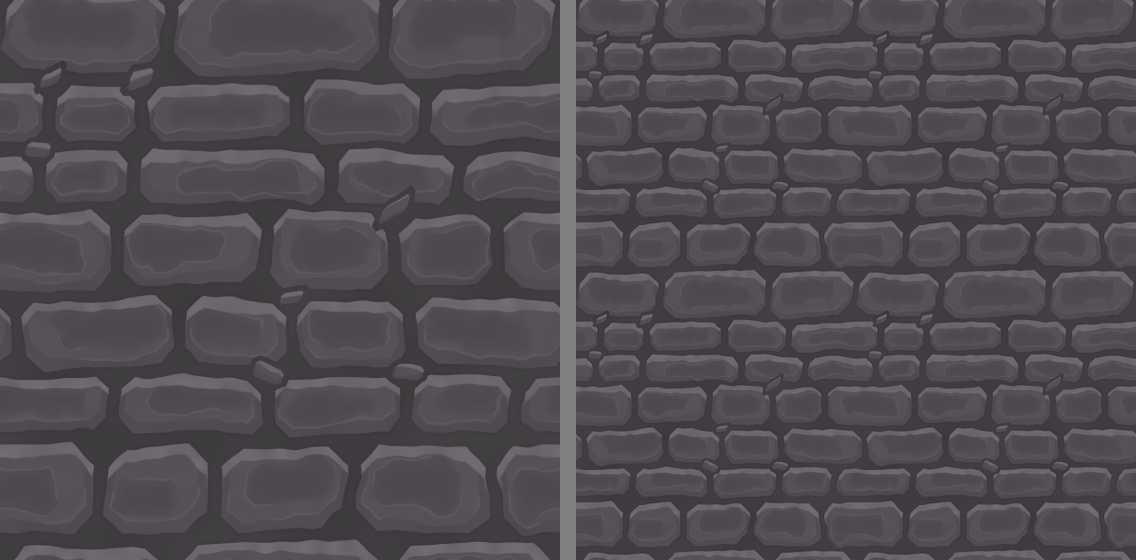
Left: one tile. Right: repeated 2 by 2.
Give the GLSL for this texture, as a Shadertoy shader.

```glsl
// Tiling wall of hand-painted grey stones in seven uneven courses, with pebbles in the joints.

const vec3 MORTAR = vec3(0.25, 0.24, 0.25);
const vec3 BODY   = vec3(0.31, 0.29, 0.31);
const vec3 FACE   = vec3(0.35, 0.33, 0.35);
const vec3 CAP    = vec3(0.44, 0.41, 0.44);
const int COURSES = 7;

// Each course: centre height, half height, stone count, sideways shift
const vec4 COURSE[COURSES] = vec4[COURSES](
    vec4(0.127, 0.079, 4.0, 0.15), vec4(0.278, 0.052, 4.0, 0.18),
    vec4(0.407, 0.058, 4.0, 0.05), vec4(0.553, 0.066, 4.0, 0.18),
    vec4(0.683, 0.044, 4.0, 0.02), vec4(0.798, 0.056, 4.0, 0.06),
    vec4(0.950, 0.080, 3.0, 0.03));

struct Stone { float dist; vec2 local; vec2 halfSize; vec2 id; };

float hash(vec2 p) {
    vec3 q = fract(p.xyx * 0.1031);
    q += dot(q, q.yzx + 33.33);
    return fract((q.x + q.y) * q.z);
}

float signedHash(vec2 p) { return 2.0 * hash(p) - 1.0; }

// Value noise that wraps after a whole number of cells
float noise(vec2 p, float cells, float seed) {
    vec2 i = floor(p * cells), f = fract(p * cells);
    f = f * f * (3.0 - 2.0 * f);
    vec2 a = mod(i, cells) + seed, b = mod(i + 1.0, cells) + seed;
    return mix(mix(hash(a), hash(vec2(b.x, a.y)), f.x),
               mix(hash(vec2(a.x, b.y)), hash(b), f.x), f.y);
}

vec2 wrapDelta(vec2 d) { return fract(d + 0.5) - 0.5; }

float inside(float d, float blur) { return 1.0 - smoothstep(-blur, blur, d); }

// Rounded box with chipped corners
float blockDistance(vec2 q, vec2 b) {
    float m = min(b.x, b.y), r = 0.35 * m;
    vec2 e = abs(q) - b + r;
    float box = length(max(e, 0.0)) + min(max(e.x, e.y), 0.0) - r;
    float chip = (abs(q.x) + abs(q.y) - b.x - b.y + 0.45 * m) * 0.707;
    return max(box, chip);
}

float jointX(vec4 course, float row, float i) {
    float jitter = 0.27 * signedHash(vec2(mod(i, course.z) + 3.0, row + 11.0));
    return course.w + (i + jitter) / course.z;
}

Stone nearer(Stone s, vec2 q, vec2 b, vec2 id) {
    float d = blockDistance(q, b);
    if (d < s.dist) return Stone(d, q, b, id);
    return s;
}

// One stone between two joints, slightly tilted and sheared
Stone addStone(Stone s, vec2 p, vec4 course, vec2 id) {
    float left = jointX(course, id.y, id.x), right = jointX(course, id.y, id.x + 1.0);
    vec2 b = vec2(0.5 * (right - left) - 0.012, course.y * mix(0.9, 1.04, hash(id + 21.0)));
    vec2 q = wrapDelta(p - vec2(0.5 * (left + right), course.x));
    q.y -= 0.05 * signedHash(id + 31.0) * q.x;
    q.x += 0.10 * signedHash(id + 41.0) * q.y;
    return nearer(s, q, b, id);
}

// A pebble above some of the joints
Stone addPebble(Stone s, vec2 p, vec4 course, vec2 id) {
    if (hash(id + 57.0) < 0.62) return s;
    vec2 q = wrapDelta(p - vec2(jointX(course, id.y, id.x), course.x + course.y + 0.008));
    q.y -= 0.45 * signedHash(id + 63.0) * q.x;
    q.x -= 0.35 * q.y;
    return nearer(s, q, vec2(0.025, 0.014) * mix(0.7, 1.15, hash(id + 71.0)), id + 80.0);
}

// Flat painted layers: body, face, worn hollow, chiselled lines, bright top
vec3 shade(Stone s, vec2 p, float capDepth, float wear) {
    vec2 q = s.local, b = s.halfSize;
    float broad = noise(p, 14.0, 5.0), fine = noise(p, 42.0, 9.0);
    float rough = (broad - 0.5) * 0.014 + (fine - 0.5) * 0.006;
    vec3 color = BODY * mix(0.97, 1.05, broad);

    float face = blockDistance(q - vec2(0.0, 0.005), b - 0.7 * capDepth) + rough;
    color = mix(color, FACE * mix(0.95, 1.0, fine), 0.85 * inside(face, 0.002));

    vec2 offset = b * 0.2 * vec2(signedHash(s.id + 91.0), signedHash(s.id + 97.0));
    float hollow = blockDistance(q - offset, b * vec2(0.68, 0.52)) + 2.0 * rough;
    color = mix(color, BODY, 0.8 * wear * inside(hollow, 0.007));
    color = mix(color, BODY * 0.96, 0.5 * wear * inside(hollow + 0.014, 0.005));

    float broken = smoothstep(0.46, 0.62, noise(p, 11.0, 17.0));
    float groove = inside(abs(hollow) - 0.002, 0.0015) * broken;
    float lowerLip = inside(abs(face) - 0.002, 0.0015) * (1.0 - broken) * step(q.y, 0.0);
    color = mix(color, mix(FACE, CAP, 0.4), 0.65 * wear * max(groove, lowerLip));

    vec2 lean = vec2(0.005 * signedHash(s.id + 103.0), capDepth);
    float cap = blockDistance(q + lean, b) + 0.8 * rough;
    float upper = smoothstep(-0.1, 0.5, q.y / b.y);
    vec3 capColor = CAP * mix(0.92, 1.03, fine);
    return mix(color, capColor, upper * (1.0 - inside(cap, 0.0018)));
}

void mainImage(out vec4 fragColor, in vec2 fragCoord) {
    vec2 p = fragCoord / iResolution.xy;
    float blur = max(0.0014, 0.8 / iResolution.y);

    // Uneven outlines
    vec2 bend = vec2(noise(p, 12.0, 1.0), noise(p, 12.0, 2.0)) - 0.5;
    vec2 nick = vec2(noise(p, 34.0, 3.0), noise(p, 34.0, 4.0)) - 0.5;
    vec2 warped = p + 0.016 * bend + 0.006 * nick;

    Stone stone = Stone(1.0, vec2(0.0), vec2(1.0), vec2(0.0));
    Stone pebble = stone;
    for (int row = 0; row < COURSES; row++) {
        vec4 course = COURSE[row];
        for (float i = 0.0; i < course.z; i++) {
            stone = addStone(stone, warped, course, vec2(i, row));
            pebble = addPebble(pebble, warped, course, vec2(i, row));
        }
    }
    stone.dist = max(stone.dist, 0.010 - pebble.dist);

    // Mortar, then stones and pebbles
    vec3 color = MORTAR * mix(0.95, 1.05, noise(p, 9.0, 23.0));
    color *= 1.0 - 0.04 * inside(stone.dist - 0.005, 0.004);
    color = mix(color, shade(stone, p, 0.019, 1.0), inside(stone.dist, blur));
    color = mix(color, shade(pebble, p, 0.007, 0.0), inside(pebble.dist, blur));
    fragColor = vec4(color, 1.0);
}
```
